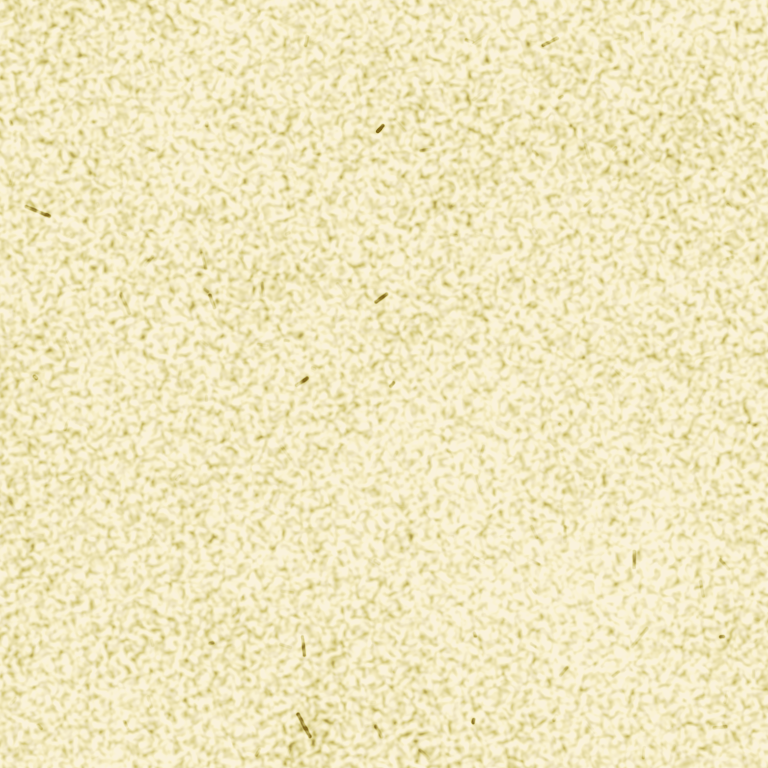
This texture is drawn by a WebGL 2 fragment shader. Its source:

```glsl
#version 300 es
precision highp float;
// Cream paper with fine mottled grain, soft clouds, a faint crease and dark flecks.

uniform vec2 u_resolution;
out vec4 fragColor;

// Colours from darkest fleck to brightest grain
const vec3 INK = vec3(0.50, 0.40, 0.10);
const vec3 OCHRE = vec3(0.83, 0.78, 0.47);
const vec3 STRAW = vec3(0.89, 0.85, 0.63);
const vec3 CREAM_WARM = vec3(0.95, 0.91, 0.73);
const vec3 CREAM_PALE = vec3(0.94, 0.90, 0.76);
const vec3 IVORY = vec3(0.98, 0.95, 0.82);
const vec3 WHITE = vec3(0.98, 0.95, 0.86);

// Frequencies are cells per canvas height; strengths are in tone units
const float GRAIN_COARSE = 98.0;
const float GRAIN_FINE = 142.0;
const float GRAIN_GAIN = 3.4;
const float FINE_SHARE = 0.8;
const float WARP_SIZE = 0.004;
const float CLOUD_GAIN = 0.9;
const float CREASE_GAIN = 0.75;
const float GLOW_GAIN = 0.4;
const float FLECK_CELLS = 9.0;
const float FIBRE_CELLS = 28.0;
const float TAU = 6.2831853;

// Integer hash giving two values in 0..1
vec2 hash2(vec2 cell, uint seed) {
    uvec2 v = uvec2(ivec2(cell)) + uvec2(seed, seed * 747796405u);
    v = v * 1664525u + 1013904223u;
    v.x += v.y * 1664525u;
    v.y += v.x * 1664525u;
    v ^= v >> 16u;
    v.x += v.y * 1664525u;
    v.y += v.x * 1664525u;
    v ^= v >> 16u;
    return vec2(v >> 8u) / 16777216.0;
}

float cornerSlope(vec2 cell, vec2 offset, uint seed) {
    float angle = TAU * hash2(cell, seed).x;
    return dot(vec2(cos(angle), sin(angle)), offset);
}

// Gradient noise centred on zero
float noise(vec2 p, uint seed) {
    vec2 i = floor(p), f = p - i;
    vec2 w = f * f * f * (f * (f * 6.0 - 15.0) + 10.0);
    vec2 e = vec2(1.0, 0.0);
    float low = mix(cornerSlope(i, f, seed), cornerSlope(i + e.xy, f - e.xy, seed), w.x);
    float high = mix(cornerSlope(i + e.yx, f - e.yx, seed), cornerSlope(i + e.xx, f - e.xx, seed), w.x);
    return mix(low, high, w.y);
}

vec2 rotate(vec2 p, float angle) {
    float c = cos(angle), s = sin(angle);
    return vec2(c * p.x - s * p.y, s * p.x + c * p.y);
}

float segmentDistance(vec2 p, vec2 a, vec2 b) {
    vec2 d = b - a;
    return length(p - a - d * clamp(dot(p - a, d) / dot(d, d), 0.0, 1.0));
}

// One short stroke per chosen cell, with random place, turn, length and depth
float strokes(vec2 p, float cells, float chance, vec2 halfLength, float halfWidth, uint seed) {
    vec2 q = p * cells, cell = floor(q);
    vec2 pick = hash2(cell, seed), shape = hash2(cell, seed + 1u);
    vec2 centre = 0.4 + 0.2 * hash2(cell, seed + 2u);
    vec2 arm = rotate(vec2(mix(halfLength.x, halfLength.y, shape.x * shape.x), 0.0), TAU * shape.y);
    vec2 local = q - cell - centre;
    float blur = max(halfWidth * 0.6, cells / u_resolution.y);
    float cover = 1.0 - smoothstep(halfWidth - blur, halfWidth + blur, segmentDistance(local, -arm, arm));
    return cover * step(pick.x, chance) * mix(0.35, 1.0, pick.y * pick.y);
}

float grain(vec2 p) {
    vec2 warp = vec2(noise(p * 45.0, 1u), noise(p * 45.0, 2u));
    vec2 q = p + WARP_SIZE * warp;
    float coarse = noise(rotate(q, 0.45) * GRAIN_COARSE, 3u);
    float fine = noise(rotate(q, 1.2) * GRAIN_FINE, 4u);
    return GRAIN_GAIN * (coarse + FINE_SHARE * fine);
}

float clouds(vec2 p) {
    float broad = noise(p * 4.0 + 0.37, 5u);
    float middle = noise(rotate(p, 0.7) * 11.0, 6u);
    float small = noise(rotate(p, 0.3) * 32.0, 7u);
    return CLOUD_GAIN * (0.6 * broad + 0.6 * middle + 0.9 * small);
}

// Uneven diagonal fold that fades upwards
float crease(vec2 p) {
    vec2 q = p + 0.03 * vec2(noise(p * 9.0, 8u), noise(p * 9.0, 9u));
    float d = segmentDistance(q, vec2(0.34, -0.02), vec2(0.56, 0.34));
    float patchy = 0.8 + 1.4 * noise(p * 22.0, 10u);
    return CREASE_GAIN * patchy * exp(-d * d / 0.0004) * (1.0 - smoothstep(0.1, 0.45, p.y) * 0.7);
}

float stop(float tone, float from, float to) {
    return clamp((tone - from) / (to - from), 0.0, 1.0);
}

vec3 paperColour(float tone, float hue) {
    vec3 cream = mix(CREAM_WARM, CREAM_PALE, smoothstep(-0.05, 0.25, hue));
    vec3 colour = mix(INK, OCHRE, stop(tone, -5.0, -2.3));
    colour = mix(colour, STRAW, stop(tone, -2.3, -1.35));
    colour = mix(colour, cream, stop(tone, -1.35, -0.25));
    colour = mix(colour, IVORY, stop(tone, -0.25, 0.8));
    return mix(colour, WHITE, stop(tone, 0.8, 1.65));
}

void main() {
    vec2 p = gl_FragCoord.xy / u_resolution.y;
    vec2 toGlow = p - vec2(0.72, 0.22);
    float tone = grain(p) + clouds(p) - crease(p);
    tone += GLOW_GAIN * exp(-dot(toGlow, toGlow) / 0.05);
    tone -= 1.5 * strokes(p, FIBRE_CELLS, 0.3, vec2(0.05, 0.3), 0.06, 20u);
    tone -= 4.5 * strokes(p, FLECK_CELLS, 0.3, vec2(0.015, 0.15), 0.022, 30u);
    float hue = noise(rotate(p, 0.9) * 70.0, 11u);
    fragColor = vec4(paperColour(tone, hue), 1.0);
}
```
